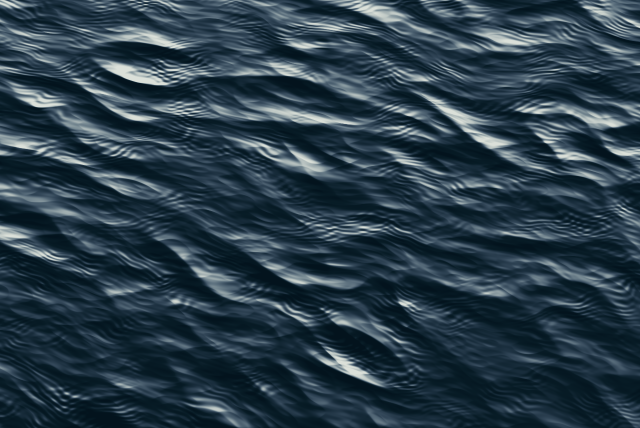
Reproduce this texture procedurally as a Shadertoy shader.

```glsl
// Dark wind-blown water: crests with pale bowls above and deep shade below.
// Each wave layer folds gradient noise into ridges and shades it by slope;
// patches of fine ripples are added and the sum is read through a colour ramp.

const float TAU = 6.2831853;
const int   AA = 2;                           // samples per pixel side
const vec2  SWELL_SIZE  = vec2(0.250, 0.112); // length and width of the waves
const vec2  WAVE_SIZE   = vec2(0.140, 0.056);
const vec2  CHOP_SIZE   = vec2(0.072, 0.027);
const vec2  STREAK_SIZE = vec2(0.045, 0.011);
const vec2  PATCH_SIZE  = vec2(0.170, 0.100);
const float SWELL_ANGLE = 0.42;               // crests fall to the right
const float WAVE_ANGLE  = 0.27;
const float CHOP_ANGLE  = 0.16;
const float CREST_SOFT  = 0.035;
const float RIPPLE_GAP  = 0.0115;
const float RIPPLE_GAIN = 0.50;
const float LIGHT_GAIN  = 1.55;
const float SKY_TILT    = 1.10;               // brighter towards the top

// Colour ramp, from shaded trough to glinting crest, and its light levels
const int SHADES = 8;
const vec3 WATER[SHADES] = vec3[SHADES](
    vec3(0.010, 0.075, 0.115), vec3(0.03, 0.11, 0.15),
    vec3(0.10, 0.18, 0.24), vec3(0.20, 0.28, 0.35),
    vec3(0.33, 0.41, 0.47), vec3(0.50, 0.57, 0.60),
    vec3(0.73, 0.77, 0.76), vec3(0.86, 0.88, 0.85));
const float LEVEL[SHADES] = float[SHADES](
    -2.2, -0.85, 0.0, 0.62, 1.13, 1.6, 2.2, 2.9);

vec2 hashGradient(vec2 cell) {
    float h = fract(sin(dot(cell, vec2(127.1, 311.7))) * 43758.5453);
    return vec2(cos(TAU * h), sin(TAU * h));
}

// Gradient noise: x = value, yz = derivatives
vec3 noise(vec2 p) {
    vec2 i = floor(p), f = fract(p);
    vec2 u = f * f * f * (f * (f * 6.0 - 15.0) + 10.0);
    vec2 du = 30.0 * f * f * (f * (f - 2.0) + 1.0);
    vec2 ga = hashGradient(i);
    vec2 gb = hashGradient(i + vec2(1, 0));
    vec2 gc = hashGradient(i + vec2(0, 1));
    vec2 gd = hashGradient(i + vec2(1, 1));
    float a = dot(ga, f);
    float b = dot(gb, f - vec2(1, 0));
    float c = dot(gc, f - vec2(0, 1));
    float d = dot(gd, f - vec2(1, 1));
    float k = a - b - c + d;
    vec2 slope = ga + u.x * (gb - ga) + u.y * (gc - ga)
               + u.x * u.y * (ga - gb - gc + gd)
               + du * (u.yx * k + vec2(b, c) - a);
    return vec3(a + u.x * (b - a) + u.y * (c - a) + u.x * u.y * k, slope);
}

// Coordinates along and across crests that fall by the given angle
vec2 crestFrame(vec2 p, float angle) {
    float c = cos(angle), s = sin(angle);
    return vec2(c * p.x - s * p.y, s * p.x + c * p.y);
}

// Ridged wave: x = light on its slope, y = noise value
vec2 ridge(vec2 p, float angle, vec2 size, float seed) {
    vec3 n = noise(crestFrame(p, angle) / size + seed);
    float side = n.x / sqrt(n.x * n.x + CREST_SOFT * CREST_SOFT);
    return vec2(side * n.z, n.x);
}

// Fine parallel ripples, bent by the swell and kept to patches
float ripples(vec2 p, float angle, float bend, float seed) {
    float area = smoothstep(0.02, 0.38, noise(p / PATCH_SIZE + seed).x);
    float wobble = noise(p / vec2(0.06, 0.04) + seed * 2.0).x;
    float phase = crestFrame(p, angle).y / RIPPLE_GAP + bend + 1.2 * wobble;
    return area * sin(TAU * phase) * (0.8 + 1.2 * wobble);
}

vec3 waterColour(float light) {
    vec3 colour = WATER[0];
    for (int i = 1; i < SHADES; i++) {
        float t = clamp((light - LEVEL[i - 1]) / (LEVEL[i] - LEVEL[i - 1]), 0.0, 1.0);
        colour = mix(colour, WATER[i], t);
    }
    return colour;
}

vec3 water(vec2 uv, float aspect) {
    vec2 p = vec2(uv.x * aspect, uv.y * (0.85 + 0.2 * uv.y));
    // Bend the crests gently
    p += 0.022 * vec2(noise(p * 4.0 + 31.0).x, noise(p * 5.0 + 57.0).x);

    // Wave layers, from long swell to thin streaks
    vec2 swell = ridge(p, SWELL_ANGLE, SWELL_SIZE, 3.7);
    vec2 wave = ridge(p + 0.012 * swell.y, WAVE_ANGLE, WAVE_SIZE, 17.3);
    vec2 chop = ridge(p + 0.010 * wave.y, CHOP_ANGLE, CHOP_SIZE, 41.9);
    float streak = noise(crestFrame(p, 0.3) / STREAK_SIZE + 2.0 * swell.y + 71.0).z;
    float gust = 0.95 + 1.3 * noise(p / vec2(0.31, 0.19) + 83.0).x;
    float light = gust * (0.85 * swell.x + 0.55 * wave.x)
                + 0.30 * chop.x + 0.20 * streak;

    // Two families of ripples
    light += RIPPLE_GAIN * (ripples(p, 0.36, 2.5 * swell.y, 11.0)
                          + ripples(p, -0.20, 2.0 * wave.y, 23.0));

    // Calmer water in the lower right corner
    float calm = smoothstep(0.5, 1.0, uv.x) * smoothstep(0.4, 0.05, uv.y);
    light *= LIGHT_GAIN * (1.0 - 0.45 * calm);
    return waterColour(light + SKY_TILT * (uv.y - 0.5));
}

void mainImage(out vec4 fragColor, in vec2 fragCoord) {
    vec3 sum = vec3(0.0);
    for (int i = 0; i < AA * AA; i++) {
        vec2 offset = (vec2(i % AA, i / AA) + 0.5) / float(AA) - 0.5;
        sum += water((fragCoord + offset) / iResolution.xy, iResolution.x / iResolution.y);
    }
    fragColor = vec4(sum / float(AA * AA), 1.0);
}
```
